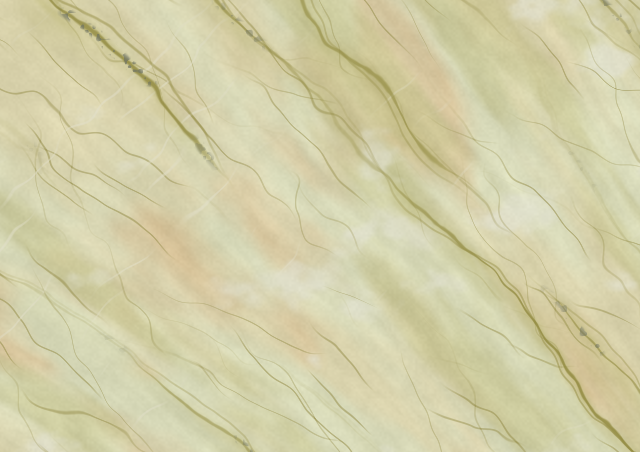
Give the GLSL for this texture, as a WebGL 1 fragment shader.

```glsl
precision highp float;
// Polished cream marble with diagonal olive veins, hairline cracks and peach clouds.
uniform vec2 u_resolution;

float hash(vec2 p) {
  vec3 q = fract(p.xyx * vec3(0.1031, 0.1030, 0.0973));
  q += dot(q, q.yzx + 33.33);
  return fract((q.x + q.y) * q.z);
}

float noise(vec2 p) {
  vec2 i = floor(p), f = fract(p);
  f = f * f * (3.0 - 2.0 * f);
  return mix(mix(hash(i), hash(i + vec2(1, 0)), f.x),
             mix(hash(i + vec2(0, 1)), hash(i + vec2(1, 1)), f.x), f.y);
}

float fbm(vec2 p) {
  float sum = 0.0, amp = 0.533;
  for (int i = 0; i < 4; i++) {
    sum += amp * noise(p);
    p = mat2(1.6, 1.2, -1.2, 1.6) * p + 7.3;
    amp *= 0.5;
  }
  return sum;
}

// Broken, wandering thin lines in rows that run along the given angle.
float hairlines(vec2 p, float angle, float rows, float width, float seed) {
  float c = cos(angle), s = sin(angle);
  vec2 q = vec2(c * p.x + s * p.y, c * p.y - s * p.x);
  float v = q.y * rows + 1.5 * fbm(q * 3.0 + seed) + 0.35 * noise(q * 17.0 + seed);
  float row = floor(v);
  float d = abs(fract(v) - 0.5 - 0.5 * (hash(vec2(row, seed)) - 0.5)) / rows;
  float shown = smoothstep(0.55, 0.85, noise(vec2(q.x * 4.5 + row * 17.3, row + seed)));
  return shown * (1.0 - smoothstep(0.2 * width, width + 0.5 / u_resolution.y, d));
}

void main() {
  vec2 p = gl_FragCoord.xy / u_resolution.y;
  float px = 1.0 / u_resolution.y;

  // Flow coordinates: along and across the bedding, which narrows to the lower right
  float along = dot(p, vec2(0.69, -0.72));
  float across = dot(p, vec2(0.72, 0.69));
  across += 0.3 * along * (across - 0.85);
  across += 0.07 * (fbm(p * 2.2 + 4.0) - 0.5);
  vec2 flow = vec2(along, across);

  // Cream ground with pale green beds and peach clouds
  vec3 color = mix(vec3(0.848, 0.822, 0.672), vec3(0.848, 0.856, 0.728),
                   smoothstep(0.36, 0.62, fbm(flow * vec2(1.6, 6.0) + 11.0)));
  float peach = smoothstep(0.53, 0.74, fbm(flow * vec2(2.0, 4.5) + 31.0));
  peach *= 0.6 + 0.6 * fbm(flow * vec2(9.0, 28.0));
  color = mix(color, vec3(0.835, 0.735, 0.565), 0.75 * peach);
  float moss = smoothstep(0.54, 0.75, fbm(flow * vec2(1.8, 7.0) + 53.0));
  color = mix(color, vec3(0.765, 0.755, 0.545), 0.6 * moss);

  // Fine bedding streaks, milky flecks and grain
  color += 0.09 * (fbm(flow * vec2(5.0, 32.0) + 71.0) - 0.5);
  color += 0.05 * (fbm(p * 24.0) - 0.5);
  float milk = smoothstep(0.66, 0.8, fbm(p * vec2(6.0, 8.0) + 90.0));
  color = mix(color, vec3(0.89, 0.89, 0.83), 0.65 * milk);
  color += 0.022 * (noise(p * 190.0) - 0.5);

  // Hairline cracks: along the bedding, shallower than it, and pale cross scratches
  float cracks = 0.55 * hairlines(p, -0.8, 15.0, 0.0022, 3.0);
  cracks += 0.5 * hairlines(p, -0.4, 12.0, 0.0018, 19.0);
  cracks += 0.35 * hairlines(p, -1.1, 10.0, 0.0018, 37.0);
  color = mix(color, vec3(0.59, 0.56, 0.30), min(cracks, 0.75));
  float scratches = hairlines(p, 0.75, 14.0, 0.003, 61.0);
  color = mix(color, vec3(0.89, 0.88, 0.80), 0.5 * scratches * smoothstep(0.45, 0.6, fbm(p * 4.0)));

  // Main veins: stained margin, ragged core, side strand and grey mineral specks
  for (int i = 0; i < 8; i++) {
    float k = float(i);
    float offset = hash(vec2(k, 3.0));
    float bend = 0.15 * (noise(vec2(along * 1.6 + 9.0, k * 7.0)) - 0.5)
               + 0.045 * (noise(vec2(along * 6.0 + 20.0, k * 9.0)) - 0.5)
               + 0.010 * (noise(vec2(along * 26.0 + 60.0, k * 5.0)) - 0.5);
    float d = across - 0.06 - 0.235 * k - 0.1 * (offset - 0.5) - bend;
    float shown = smoothstep(0.2, 0.55, noise(vec2(along * 2.3 + k * 5.0 + 8.0, k + 20.0)));
    shown *= mix(0.5, 1.0, hash(vec2(k, 8.0)));

    float reach = (d < 0.0 ? 0.032 : 0.012) * (0.4 + noise(vec2(along * 5.0 + 40.0, k)));
    float stain = exp(-abs(d) / reach) * (0.55 + 0.7 * noise(flow * vec2(14.0, 90.0)));
    color = mix(color, vec3(0.70, 0.68, 0.40), 0.6 * shown * min(stain, 1.0));

    float width = mix(0.001, 0.0075, pow(noise(vec2(along * 11.0 + 30.0, k * 3.0)), 2.0));
    width *= 0.6 + 0.8 * noise(p * 70.0);
    float core = 1.0 - smoothstep(0.3 * width, width + px, abs(d));
    color = mix(color, vec3(0.54, 0.51, 0.21), 0.8 * shown * core);

    float gap = d - 0.06 * (noise(vec2(along * 4.0 + 15.0, k * 4.0)) - 0.4);
    float strand = 1.0 - smoothstep(0.0005, 0.0018 + px, abs(gap));
    color = mix(color, vec3(0.59, 0.56, 0.28), 0.6 * shown * strand);

    float cluster = smoothstep(0.62, 0.8, noise(vec2(along * 7.0 + 80.0, k * 6.0)));
    float specks = smoothstep(0.6, 0.75, noise(p * 115.0 + k)) * cluster;
    specks *= 1.0 - smoothstep(0.004, 0.013, abs(d));
    color = mix(color, vec3(0.43, 0.45, 0.39), 0.8 * shown * specks);
  }

  gl_FragColor = vec4(clamp(color, 0.0, 1.0), 1.0);
}
```
